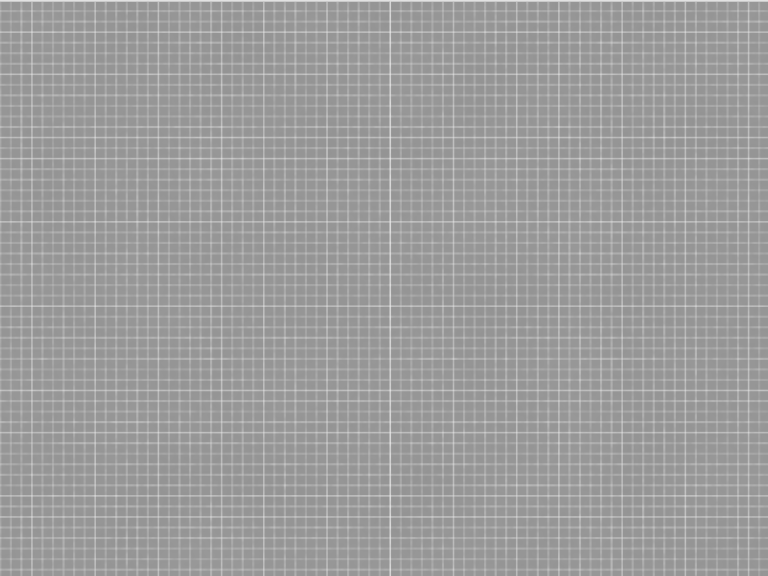
Give the GLSL for this pattern, as a WebGL 2 fragment shader.

```glsl
#version 300 es
precision highp float;
// Fine pale graph-paper grid on mid grey, with accented rules and chalky wear.

uniform vec2 u_resolution;
out vec4 fragColor;

const float COLUMNS = 72.87;         // cells across the canvas width
const float SOFT_WIDTH = 0.20;       // ordinary rules, in cells
const float SHARP_WIDTH = 0.15;      // accented rules, in cells
const vec2 GRID_OFFSET = vec2(0.03, 0.05);
const float CENTRE_LINE = 37.0;      // the strongest vertical rule
const vec3 GROUND = vec3(0.587);
const vec3 CHALK = vec3(0.96);

float hash(float n, float seed) {
    return fract(sin(n * 127.1 + seed * 311.7) * 4375.85);
}

vec2 gradient(vec2 cell) {
    float angle = 6.28318 * hash(cell.x, cell.y);
    return vec2(cos(angle), sin(angle));
}

// Gradient noise, roughly -0.7 to 0.7
float noise(vec2 p) {
    vec2 i = floor(p), f = fract(p);
    vec2 u = f * f * f * (f * (f * 6.0 - 15.0) + 10.0);
    vec2 e = vec2(1.0, 0.0);
    float a = dot(gradient(i), f);
    float b = dot(gradient(i + e.xy), f - e.xy);
    float c = dot(gradient(i + e.yx), f - e.yx);
    float d = dot(gradient(i + e.xx), f - e.xx);
    return mix(mix(a, b, u.x), mix(c, d, u.x), u.y);
}

// Is this index the odd number next to a multiple of the beat?
float onBeat(float index, float first, float beat) {
    float target = first + beat * round((index - first) / beat);
    float nearestOdd = 2.0 * floor(0.5 * target) + 1.0;
    return 1.0 - step(0.5, abs(index - nearestOdd));
}

// Rows accented at uneven steps that recur every 34 rules
float onRowAccent(float index) {
    const float steps[6] = float[6](3.0, 7.0, 13.0, 15.0, 21.0, 29.0);
    float phase = mod(index, 34.0);
    float hit = 0.0;
    for (int i = 0; i < 6; i++) hit = max(hit, 1.0 - step(0.5, abs(phase - steps[i])));
    return hit;
}

// Smoothed coverage of the rule nearest to a coordinate
float ruleCoverage(float coord, float width, float pixel) {
    float dist = abs(coord - round(coord));
    return clamp((0.5 * width - dist) / pixel + 0.5, 0.0, min(1.0, width / pixel));
}

// Broken, chalky weight along one rule
float ruleWear(float along, float index, float seed) {
    float grain = noise(vec2(along * 1.9, index * 3.37 + seed));
    float fade = noise(vec2(along * 0.13, index * 0.73 + seed));
    return clamp(1.0 + 0.55 * grain + 0.5 * fade, 0.4, 1.6);
}

// One family of rules; accent is 1 on the sharp bright ones
float rule(float across, float along, float accent, float seed, float pixel) {
    float index = round(across);
    float faint = 0.15 + 0.10 * hash(index, seed);
    float strength = mix(faint, 0.40, accent);
    float width = mix(SOFT_WIDTH, SHARP_WIDTH, accent);
    float wear = mix(ruleWear(along, index, seed), 1.0, 0.6 * accent);
    return ruleCoverage(across, width, pixel) * strength * wear;
}

void main() {
    // Grid coordinates count cells from the top left corner
    float pixel = COLUMNS / u_resolution.x;
    vec2 fromTop = vec2(gl_FragCoord.x, u_resolution.y - gl_FragCoord.y) * pixel;
    vec2 grid = fromTop - GRID_OFFSET;
    vec2 index = round(grid);

    float vertical = rule(grid.x, grid.y, onBeat(index.x, 9.0, 5.6), 2.0, pixel);
    float horizontal = rule(grid.y, grid.x, onRowAccent(index.y), 9.0, pixel);

    // Brightest rule near the middle
    float onCentre = 1.0 - step(0.5, abs(index.x - CENTRE_LINE));
    vertical *= 1.0 + 0.6 * onCentre;

    // Crossings build up brightness
    float chalk = 1.0 - (1.0 - min(vertical, 0.9)) * (1.0 - min(horizontal, 0.9));

    // Pale strip along the top edge
    float strip = clamp((0.16 - fromTop.y) / pixel + 0.5, 0.0, 1.0);
    chalk = max(chalk, 0.8 * strip);

    // Faint mottling of the ground, fine and broad
    float mottle = 0.008 * noise(grid * 1.3) + 0.012 * noise(grid * 0.12);

    fragColor = vec4(mix(GROUND + mottle, CHALK, chalk), 1.0);
}
```
